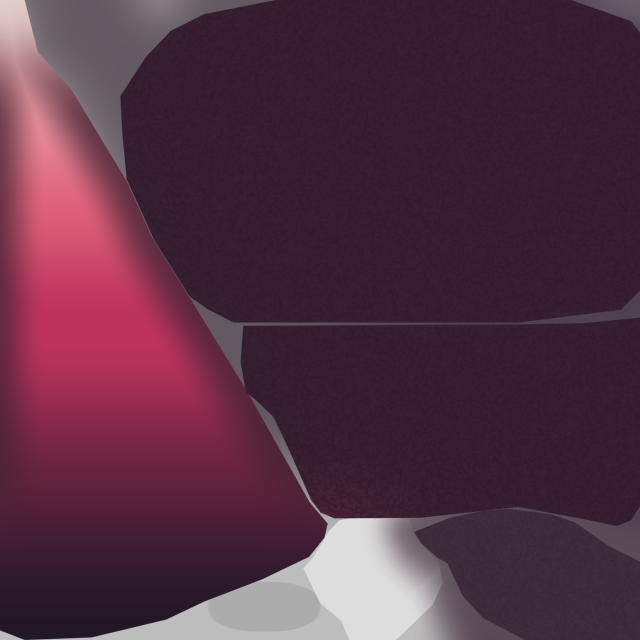
This background is drawn by a Shadertoy shader. Its source:

```glsl
// Dark rounded stones beside a glowing pink cone, over pale pebbles and mauve haze.

const int N = 18;                                // corners per outline
const vec3 STONE      = vec3(0.205, 0.118, 0.185);
const vec3 STONE_WARM = vec3(0.300, 0.125, 0.195);
const vec3 SLATE      = vec3(0.240, 0.170, 0.235);
const vec3 HAZE_LEFT  = vec3(0.390, 0.350, 0.385);
const vec3 HAZE_RIGHT = vec3(0.315, 0.255, 0.315);
const vec3 HAZE_LIGHT = vec3(0.560, 0.530, 0.550);
const vec3 PALE       = vec3(0.745, 0.740, 0.740);
const vec3 WHITE      = vec3(0.865);
const vec3 GREY       = vec3(0.675);
const vec3 SHADOW     = vec3(0.360, 0.300, 0.345);
const vec3 CONE_SHADE = vec3(0.270, 0.140, 0.205);
const float GRAIN = 0.022;
const float GRAIN_SCALE = 300.0;
const float SHADOW_REACH = 0.085;
const float CONE_SHADE_REACH = 0.085;

// Outlines, counter-clockwise or clockwise, in canvas units
const vec2 UPPER[N] = vec2[N](
  vec2(.188,.850), vec2(.191,.792), vec2(.198,.720), vec2(.241,.625), vec2(.297,.536), vec2(.326,.516),
  vec2(.365,.496), vec2(.810,.496), vec2(.970,.516), vec2(.983,.529), vec2(1.003,.549), vec2(1.003,.945),
  vec2(.986,.967), vec2(.889,1.001), vec2(.436,1.001), vec2(.319,.978), vec2(.267,.952), vec2(.228,.911));
const vec2 LOWER[N] = vec2[N](
  vec2(.380,.491), vec2(.376,.434), vec2(.384,.388), vec2(.404,.371), vec2(.427,.349), vec2(.449,.303),
  vec2(.486,.219), vec2(.501,.199), vec2(.523,.190), vec2(.658,.191), vec2(.810,.208), vec2(.911,.189),
  vec2(.964,.178), vec2(.986,.187), vec2(1.003,.214), vec2(1.003,.504), vec2(.911,.495), vec2(.807,.493));
const vec2 CONE[N] = vec2[N](
  vec2(-.013,1.013), vec2(.036,1.010), vec2(.059,.919), vec2(.111,.861), vec2(.198,.717), vec2(.237,.630),
  vec2(.297,.534), vec2(.384,.392), vec2(.484,.215), vec2(.512,.182), vec2(.507,.160), vec2(.483,.130),
  vec2(.410,.095), vec2(.319,.060), vec2(.260,.032), vec2(.143,.004), vec2(.039,.000), vec2(-.013,.020));
const vec2 PEBBLE[N] = vec2[N](
  vec2(.474,.112), vec2(.490,.130), vec2(.512,.168), vec2(.530,.187), vec2(.560,.193), vec2(.592,.194),
  vec2(.640,.188), vec2(.650,.160), vec2(.667,.140), vec2(.685,.122), vec2(.692,.090), vec2(.676,.055),
  vec2(.650,.030), vec2(.622,.003), vec2(.605,-.01), vec2(.550,-.01), vec2(.533,.030), vec2(.500,.058));
const vec2 CORNER[N] = vec2[N](
  vec2(.647,.169), vec2(.675,.180), vec2(.703,.191), vec2(.755,.202), vec2(.794,.205), vec2(.859,.197),
  vec2(.898,.184), vec2(.951,.147), vec2(1.005,.120), vec2(1.005,-.01), vec2(.835,-.01), vec2(.813,.004),
  vec2(.755,.034), vec2(.723,.069), vec2(.707,.102), vec2(.699,.120), vec2(.684,.128), vec2(.658,.151));

// Signed distance to a closed outline, negative inside
float outline(vec2 p, vec2 v[N]) {
  float nearest = 1e3, side = 1.0;
  for (int i = 0, j = N - 1; i < N; j = i, i++) {
    vec2 e = v[j] - v[i], w = p - v[i];
    vec2 b = w - e * clamp(dot(w, e) / dot(e, e), 0.0, 1.0);
    nearest = min(nearest, dot(b, b));
    bvec3 c = bvec3(p.y >= v[i].y, p.y < v[j].y, e.x * w.y > e.y * w.x);
    if (all(c) || all(not(c))) side = -side;
  }
  return side * sqrt(nearest);
}

float hash(vec2 p) {
  vec3 q = fract(p.xyx * 0.1031);
  q += dot(q, q.yzx + 33.33);
  return fract((q.x + q.y) * q.z);
}

float noise(vec2 p) {
  vec2 i = floor(p), f = fract(p);
  f = f * f * (3.0 - 2.0 * f);
  return mix(mix(hash(i), hash(i + vec2(1, 0)), f.x),
             mix(hash(i + vec2(0, 1)), hash(i + vec2(1, 1)), f.x), f.y);
}

float cover(float d) {
  float px = 1.0 / iResolution.y;
  return smoothstep(0.75 * px, -0.75 * px, d);
}

// Vertical ramp: night, wine, crimson, rose, cream
vec3 coneRamp(float y) {
  vec3 c = mix(vec3(.13, .09, .15), vec3(.19, .105, .175), smoothstep(.0, .13, y));
  c = mix(c, vec3(.42, .14, .25), smoothstep(.08, .30, y));
  c = mix(c, vec3(.74, .20, .37), smoothstep(.25, .48, y));
  c = mix(c, vec3(.87, .38, .48), smoothstep(.50, .69, y));
  c = mix(c, vec3(.91, .56, .61), smoothstep(.66, .83, y));
  return mix(c, vec3(.88, .78, .77), smoothstep(.80, .99, y));
}

void mainImage(out vec4 fragColor, in vec2 fragCoord) {
  vec2 p = fragCoord / iResolution.xy;
  float cone = outline(p, CONE);
  float corner = outline(p, CORNER);
  float grain = GRAIN * (noise(p * GRAIN_SCALE) - 0.5);

  // Haze, lighter along the cone and at the top, pale at the bottom
  vec3 col = mix(HAZE_LEFT, HAZE_RIGHT, smoothstep(.35, .75, p.x));
  float rim = exp(-max(cone, 0.0) / 0.025) * smoothstep(.60, .80, p.y);
  float glow = exp(-dot(p - vec2(.25, 1.01), p - vec2(.25, 1.01)) / 0.0025);
  float topRight = smoothstep(.85, 1.0, p.x) * smoothstep(.93, 1.0, p.y);
  col = mix(col, HAZE_LIGHT, clamp(0.6 * rim + 0.8 * glow + 0.4 * topRight, 0.0, 1.0));
  col = mix(col, PALE, smoothstep(.36, .13, p.y) * smoothstep(.77, .64, p.x));

  // Pale pebbles, shaded by the slate in the corner
  vec2 q = abs((p - vec2(.413, .052)) / vec2(.087, .039));
  float oval = (pow(pow(q.x, 2.4) + pow(q.y, 2.4), 1.0 / 2.4) - 1.0) * 0.039;
  col = mix(col, GREY, cover(oval));
  col = mix(col, WHITE, cover(outline(p, PEBBLE)));
  float shade = smoothstep(SHADOW_REACH, 0.0, corner) * smoothstep(.30, .18, p.y);
  col = mix(col, SHADOW, 0.85 * shade * smoothstep(.56, .68, p.x + 0.3 * p.y));
  col = mix(col, SLATE + grain, cover(corner));

  // Cone with a soft dark right edge and a pale tip
  vec3 pink = coneRamp(p.y);
  float edge = smoothstep(-CONE_SHADE_REACH, 0.0, cone);
  edge *= smoothstep(.12, .30, p.y) * smoothstep(1.0, .80, p.y);
  pink = mix(pink, CONE_SHADE, 0.8 * edge);
  pink = mix(pink, vec3(.86, .83, .81), 0.7 * exp(-length(p - vec2(0, 1)) / 0.03));
  col = mix(col, pink, cover(cone));

  // Large stones, warmer at the lower left
  float warm = exp(-length((p - vec2(.52, .19)) / vec2(1.6, 1.0)) / 0.05);
  vec3 stone = mix(STONE, STONE_WARM, 0.8 * warm) + grain * (1.0 + 2.0 * warm);
  col = mix(col, stone, cover(min(outline(p, UPPER), outline(p, LOWER))));

  fragColor = vec4(clamp(col, 0.0, 1.0), 1.0);
}
```
